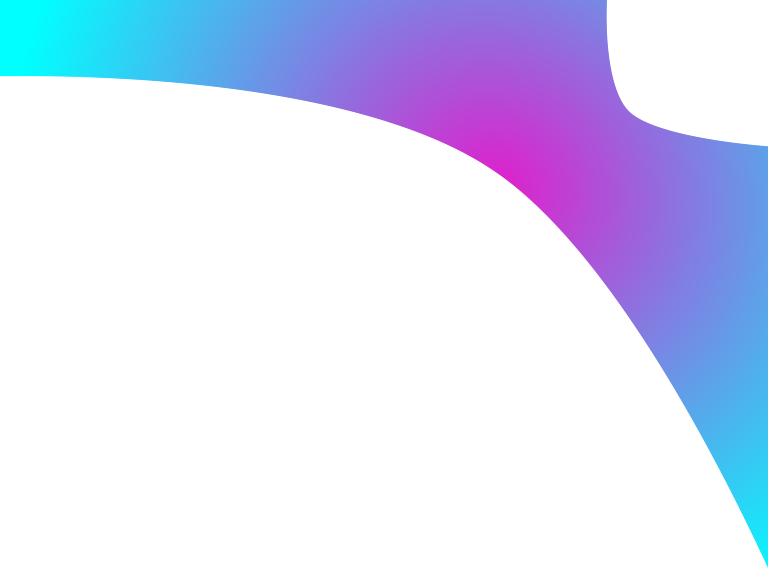
A WebGL 2 fragment shader for this background:

```glsl
#version 300 es
precision highp float;
// A white page crossed by a curved ribbon that runs from the top left to the
// lower right. Its edges are cubic Bezier curves, and its fill is a tilted
// elliptical gradient from magenta to cyan.

uniform vec2 u_resolution;
out vec4 fragColor;

// Lengths are in canvas widths; y runs down from the top edge.
const vec2 CANVAS = vec2(1.0, 0.7383);
const vec3 WHITE = vec3(1.0);
const vec3 MAGENTA = vec3(0.88, 0.12, 0.80);
const vec3 CYAN = vec3(0.0, 1.0, 1.0);

// Gradient ellipse
const vec2 GLOW_CENTER = vec2(0.647, 0.242);
const vec2 GLOW_RADII = vec2(0.645, 0.586);
const vec2 GLOW_AXIS = vec2(0.8, 0.6);

// Joints where two curve pieces meet
const vec2 SWEEP_JOINT = vec2(0.638, 0.2188);
const vec2 NOTCH_JOINT = vec2(0.8177, 0.1432);
const int SOLVER_STEPS = 18;

vec2 bezier(vec2 a, vec2 b, vec2 c, vec2 d, float t) {
    float s = 1.0 - t;
    return s * s * s * a + 3.0 * s * s * t * b + 3.0 * s * t * t * c + t * t * t * d;
}

// Approximate signed distance to a curve whose x grows steadily;
// positive where p.y lies beyond the curve.
float curveDistance(vec2 p, vec2 a, vec2 b, vec2 c, vec2 d) {
    float low = 0.0;
    float high = 1.0;
    for (int i = 0; i < SOLVER_STEPS; i++) {
        float middle = 0.5 * (low + high);
        if (bezier(a, b, c, d, middle).x < p.x) low = middle;
        else high = middle;
    }
    float t = 0.5 * (low + high);
    float s = 1.0 - t;
    vec2 tangent = s * s * (b - a) + 2.0 * s * t * (c - b) + t * t * (d - c);
    return (p.y - bezier(a, b, c, d, t).y) * tangent.x / length(tangent);
}

// Large white field below the ribbon
float sweepDistance(vec2 p) {
    if (p.x < SWEEP_JOINT.x) {
        return curveDistance(p, vec2(0.0, 0.099), vec2(0.2617, 0.0964),
                             vec2(0.5078, 0.1328), SWEEP_JOINT);
    }
    return curveDistance(p, SWEEP_JOINT, vec2(0.7734, 0.306),
                         vec2(0.9089, 0.5417), CANVAS);
}

// White notch in the top right corner; its side is solved with axes swapped
float notchDistance(vec2 p) {
    float side = curveDistance(p.yx, vec2(0.0, 0.7904), vec2(0.0586, 0.7878),
                               vec2(0.1198, 0.7956), NOTCH_JOINT.yx);
    float base = -curveDistance(p, NOTCH_JOINT, vec2(0.8424, 0.1706),
                                vec2(0.9349, 0.1849), vec2(1.0, 0.1901));
    return min(side, base);
}

vec3 ribbonColor(vec2 p) {
    vec2 offset = p - GLOW_CENTER;
    vec2 across = vec2(GLOW_AXIS.y, -GLOW_AXIS.x);
    vec2 local = vec2(dot(offset, GLOW_AXIS), dot(offset, across));
    return mix(MAGENTA, CYAN, clamp(length(local / GLOW_RADII), 0.0, 1.0));
}

void main() {
    vec2 uv = gl_FragCoord.xy / u_resolution;
    vec2 p = vec2(uv.x, 1.0 - uv.y) * CANVAS;
    float halfPixel = 0.6 / u_resolution.x;

    float page = max(sweepDistance(p), notchDistance(p));
    float coverage = smoothstep(-halfPixel, halfPixel, page);
    fragColor = vec4(mix(ribbonColor(p), WHITE, coverage), 1.0);
}
```
